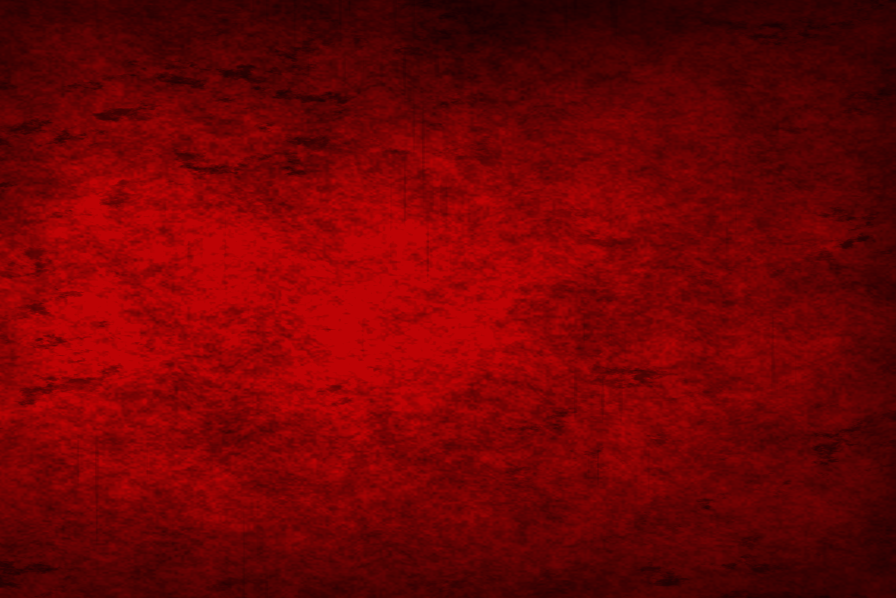
This texture is drawn by a WebGL 1 fragment shader. Its source:

```glsl
precision highp float;

uniform vec2 u_resolution;

const vec3 SHADOW_RED = vec3(0.06, 0.0, 0.008);
const vec3 DEEP_RED = vec3(0.36, 0.008, 0.01);
const vec3 BRIGHT_RED = vec3(0.74, 0.012, 0.018);

float hash(vec2 cell) {
  vec3 q = fract(vec3(cell.xyx) * 0.1031);
  q += dot(q, q.yzx + 33.33);
  return fract((q.x + q.y) * q.z);
}

// Smooth value noise from -1 to 1
float noise(vec2 p) {
  vec2 cell = floor(p);
  vec2 f = fract(p);
  f = f * f * (3.0 - 2.0 * f);
  float low = mix(hash(cell), hash(cell + vec2(1.0, 0.0)), f.x);
  float high = mix(hash(cell + vec2(0.0, 1.0)), hash(cell + 1.0), f.x);
  return mix(low, high, f.y) * 2.0 - 1.0;
}

// Layered noise; roughness is the weight kept by each finer layer
float fbm(vec2 p, float roughness) {
  float sum = 0.0;
  float total = 0.0;
  float weight = 1.0;
  for (int i = 0; i < 5; i++) {
    sum += weight * noise(p);
    total += weight;
    weight *= roughness;
    p = mat2(0.995, 0.1, -0.1, 0.995) * p * 2.03 + 17.3;
  }
  return sum / total;
}

// Broad glow left of centre, fading towards the borders
float glow(vec2 p, vec2 centre, vec2 reach) {
  vec2 d = (p - centre) / reach;
  return exp(-1.2 * dot(d, d));
}

// Short horizontal fibres, bent a little by a slow warp
float fibres(vec2 p) {
  p.y += 0.006 * noise(p * 14.0) + 0.04 * p.x;
  float coarse = noise(p * vec2(48.0, 105.0));
  float middle = noise(p * vec2(95.0, 190.0) + 41.0);
  float fine = noise(p * vec2(190.0, 310.0) + 83.0);
  return 0.35 * coarse + 0.4 * middle + 0.4 * fine;
}

// Dark worn flecks gathered in loose groups
float flecks(vec2 p, vec2 density) {
  float grain = fbm(p * density, 0.65);
  float groups = smoothstep(-0.1, 0.5, fbm(p * vec2(3.0, 5.0) + 29.0, 0.55));
  return smoothstep(0.12, 0.55, grain) * groups;
}

// Faint upright threads, broken along their length
float threads(vec2 p) {
  float line = noise(vec2(p.x * 130.0, p.y * 9.0) + 61.0);
  float breaks = smoothstep(0.0, 0.6, noise(p * vec2(7.0, 5.0) + 7.0));
  return smoothstep(0.5, 0.9, line) * breaks;
}

vec3 redRamp(float value) {
  vec3 dark = mix(SHADOW_RED, DEEP_RED, clamp((value - 0.06) / 0.3, 0.0, 1.0));
  return mix(dark, BRIGHT_RED, clamp((value - 0.36) / 0.38, 0.0, 1.0));
}

void main() {
  vec2 p = gl_FragCoord.xy / u_resolution.y;
  float width = u_resolution.x / u_resolution.y;

  // Lighting
  float light = 0.15 + 0.54 * glow(p, vec2(0.28 * width, 0.47), vec2(0.77 * width, 0.5));
  vec2 border = min(p, vec2(width, 1.0) - p);
  light *= mix(0.82, 1.0, smoothstep(0.0, 0.12, min(border.x, border.y)));
  light -= 0.07 * glow(p, vec2(0.62 * width, 0.97), vec2(0.3, 0.12));

  // Stains and cloth grain
  float clouds = fbm(p * vec2(2.6, 3.4) + 5.0, 0.55);
  float mottle = fbm(p * vec2(11.0, 15.0) + 53.0, 0.7);
  float value = light * (1.03 + 0.3 * clouds + 0.36 * mottle + 0.32 * fibres(p));

  // Wear
  value *= 1.0 - 0.5 * flecks(p, vec2(16.0, 42.0));
  value *= 1.0 - 0.14 * threads(p);

  gl_FragColor = vec4(redRamp(value), 1.0);
}
```
